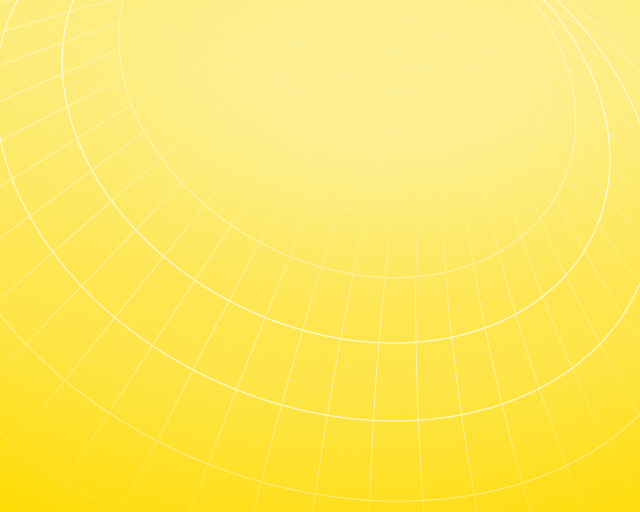
Give the GLSL for this background, as a Shadertoy shader.

```glsl
// A pale grid of tilted, nested ellipses and their spokes over a yellow glow.
// Each point is mapped to (ring depth, spoke angle) by bisection on the ellipse
// family; lines fall at whole values. Canvas is 7.68 units wide, y runs down.

float hash(vec2 cell) {
    vec3 h = fract(vec3(cell.xyx) * 0.1031);
    h += dot(h, h.yzx + 33.33);
    return fract((h.x + h.y) * h.z);
}

// Position on the ellipse of depth k, scaled so that the ellipse has radius 1
vec2 onEllipse(vec2 p, float k) {
    vec2 radius = vec2(0.95 + 0.38 * k + 0.017 * k * k, 0.78 + 0.4 * k);
    float lowest = 0.45 + 0.68 * k + 0.01 * k * k;
    vec2 center = vec2(4.89 - 0.22 * k + 0.0098 * k * k, lowest - radius.y);
    vec2 q = (p - center) / radius;
    return vec2(q.x, (q.y - 0.21 * q.x) / 0.978);
}

float ringDepth(vec2 p) {
    float inner = -1.0, outer = 12.0;
    for (int i = 0; i < 22; i++) {
        float middle = 0.5 * (inner + outer);
        vec2 q = onEllipse(p, middle);
        if (dot(q, q) > 1.0) inner = middle;
        else outer = middle;
    }
    return 0.5 * (inner + outer);
}

// Coverage of the line at each whole value of a coordinate
float gridLine(float coord, float widthPx) {
    float slope = length(vec2(dFdx(coord), dFdy(coord)));
    float distPx = abs(coord - round(coord)) / max(slope, 1e-5);
    return clamp(0.5 * widthPx + 0.5 - distPx, 0.0, 1.0) * min(widthPx, 1.0);
}

vec3 background(vec2 p) {
    float blue = mix(0.47, 0.28, smoothstep(0.0, 4.2, p.y));
    // Wide pale glow in the upper middle
    vec2 g = (p - vec2(4.6, 1.5)) / vec2(2.2, 1.35);
    blue = min(blue + 0.17 * exp(-0.5 * dot(g, g)), 0.575);
    // Deeper yellow below an arched border
    float below = p.y - 4.7 + 0.05 * (p.x - 4.2) * (p.x - 4.2);
    blue -= 0.115 * 0.5 * (below + sqrt(below * below + 0.05));
    // Fine grain
    blue += 0.045 * (hash(floor(p * 100.0)) - 0.5);
    blue = max(blue, 0.02);
    return vec3(0.996, 0.857 + 0.142 * blue, blue);
}

void mainImage(out vec4 fragColor, in vec2 fragCoord) {
    float pixelsPerUnit = iResolution.x / 7.68;
    vec2 p = vec2(fragCoord.x, iResolution.y - fragCoord.y) / pixelsPerUnit;

    // Ring and spoke coordinates; the outer rings lie further apart
    float depth = ringDepth(p);
    float ring = min(depth, (depth + 0.88) / 1.18);
    vec2 q = onEllipse(p, depth);
    float spoke = (degrees(atan(q.x, q.y)) - 9.0 + 0.5 * (depth - 5.0)) / 8.0;

    // Lines are strongest around the middle rings
    float fade = exp(-pow((ring - 5.4) / 1.9, 2.0));
    float ringWidth = mix(0.009, 0.016, fade) * pixelsPerUnit;
    float rings = gridLine(ring, ringWidth) * (0.12 + 0.85 * fade);
    float spokes = gridLine(spoke, 0.0105 * pixelsPerUnit) * (0.04 + 0.8 * fade);
    spokes *= 1.0 - 0.5 * smoothstep(5.6, 7.4, p.x);
    rings *= step(-0.5, ring);

    vec3 color = mix(background(p), vec3(1.0, 0.985, 0.86), max(rings, spokes));
    fragColor = vec4(color, 1.0);
}
```
